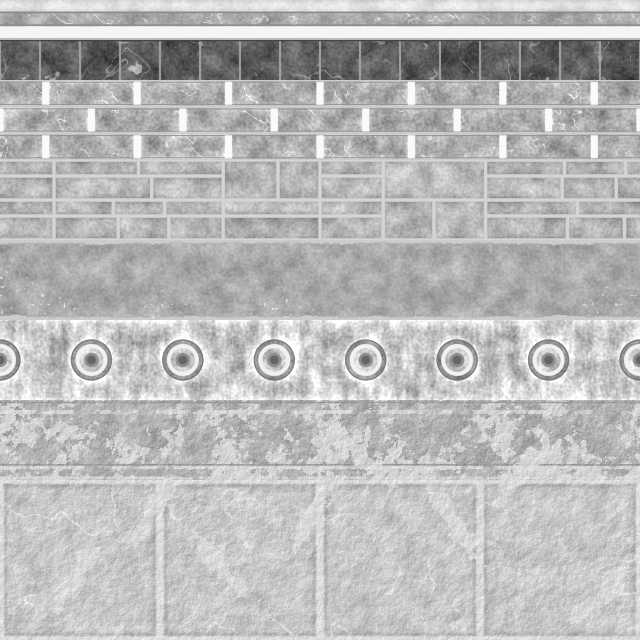
Reproduce this texture map procedurally as a Shadertoy shader.

```glsl
#define BANDS 16.0
#define BAY (BANDS / 7.0)
#define SOFT 0.02
#define DARK_STONE 0.35
#define MARBLE 0.66
#define ASHLAR 0.74
#define PLASTER 0.665
#define FRIEZE 0.75
#define PAINT 0.69
#define PANEL 0.78
#define CHALK 0.86

float hash(vec2 p) {
  vec3 q = fract(p.xyx * vec3(0.1031, 0.1030, 0.0973));
  q += dot(q, q.yzx + 33.33);
  return fract((q.x + q.y) * q.z);
}

float slope(vec2 cell, vec2 offset) {
  float a = 6.2832 * hash(cell + 37.0);
  return dot(vec2(cos(a), sin(a)), offset);
}

float noise(vec2 p) {
  vec2 c = floor(p), f = p - c, e = vec2(1, 0);
  vec2 w = f * f * f * (f * (f * 6.0 - 15.0) + 10.0);
  return mix(mix(slope(c, f), slope(c + e, f - e), w.x),
             mix(slope(c + e.yx, f - e.yx), slope(c + 1.0, f - 1.0), w.x), w.y);
}

float fbm(vec2 p) {
  float sum = 0.0, amp = 0.6;
  for (int i = 0; i < 4; i++) {
    sum += amp * noise(p);
    p = mat2(1.6, 1.2, -1.2, 1.6) * p + 17.3;
    amp *= 0.6;
  }
  return sum;
}

float stroke(float d, float w) {
  return 1.0 - smoothstep(w - SOFT, w + SOFT, abs(d));
}

// Thin broken cracks
float veins(vec2 p) {
  float n = abs(noise(p + 0.35 * noise(p * 3.0)));
  return (1.0 - smoothstep(0.0, 0.045, n)) * smoothstep(-0.05, 0.25, noise(p * 0.8 + 51.0));
}

float moulding(vec2 u, float grain) {
  float g = 0.83 + 0.07 * sin(u.y * 11.0) + 0.15 * grain;
  g = mix(g, MARBLE + 0.25 * grain + 0.2 * veins(u * 2.0), stroke(u.y - 0.47, 0.17));
  g = mix(g, 0.54, stroke(abs(u.y - 0.47) - 0.16, 0.02));
  g = mix(g, 0.96, stroke(u.y - 0.81, 0.14));
  return mix(g, 0.72, stroke(u.y - 1.0, 0.04));
}

float darkTiles(vec2 u, float grain) {
  float g = DARK_STONE + 0.08 * (hash(floor(u)) - 0.5) + 0.28 * grain;
  g += 0.22 * veins(u * 1.1) + 0.3 * smoothstep(0.32, 0.42, fbm(u * 1.3 + 8.0));
  g = mix(g, 0.64, stroke(fract(u.x + 0.5) - 0.5, 0.025));
  return mix(g, 0.27, stroke(fract(u.y), 0.03));
}

float bricks(vec2 u, float grain) {
  float y = (u.y - 2.0) * 1.5, row = floor(y);
  float x = u.x / BAY + 0.5 * mod(row + 1.0, 2.0);
  vec2 size = vec2(BAY, 0.667), q = fract(vec2(x, y)) * size;
  vec2 d = min(q, size - q);
  float glow = hash(vec2(mod(floor(x), 7.0), row + 3.0));
  float g = MARBLE + 0.35 * grain + 0.22 * veins(u * 1.8 + row * 9.0);
  float edge = max(min(d.x - 0.08, d.y - 0.03), 0.0);
  g += (0.06 + 0.22 * glow * glow) * exp(-edge * 16.0);
  g = mix(g, 0.58, stroke(d.y - 0.055, 0.014));
  g = mix(g, 0.80, stroke(d.y, 0.03));
  return mix(g, 0.98, stroke(d.x, 0.09) * smoothstep(0.02, 0.07, d.y));
}

// Cells per row in each panel; negative joins a thin and a tall row
float ashlar(vec2 u, float grain) {
  const float ends[6] = float[6](0.0, 4.23, 6.65, 8.23, 10.79, 16.0);
  const vec4 cells[5] = vec4[5](vec4(2, 2, 3, 3), vec4(-2, -2, 1, 1), vec4(1),
                                vec4(-1, -1, -2, -2), vec4(3, 3, 2, 3));
  vec2 v = vec2(mod(u.x - 1.35, BANDS), u.y - 4.0);
  int k = 0;
  for (int i = 1; i < 5; i++) if (v.x > ends[i]) k = i;
  float y = fract(v.y), lower = step(0.4, y);
  int row = int(clamp(floor(v.y) * 2.0 + lower, 0.0, 3.0));
  float n = abs(cells[k][row]), width = (ends[k + 1] - ends[k]) / n;
  bool joined = cells[k][row] < 0.0;
  float seed = float(joined ? row / 2 * 2 : row) + 7.0 * float(k);
  float t = (v.x - ends[k]) / width, left = 0.0, right = n;
  for (float i = 1.0; i < n; i++) {
    float cut = i + 0.45 * (hash(vec2(i, seed)) - 0.5);
    if (t > cut) left = cut; else right = min(right, cut);
  }
  float top = joined ? 0.0 : 0.4 * lower, bottom = joined ? 1.0 : mix(0.4, 1.0, lower);
  float d = min(min(t - left, right - t) * width, min(y - top, bottom - y));
  float g = ASHLAR + 0.05 * (hash(vec2(left * 9.0, seed)) - 0.5) + 0.28 * grain;
  g -= 0.11 * exp(-max(d - 0.04, 0.0) * 14.0);
  return mix(g, 0.83, stroke(d, 0.045));
}

float plaster(vec2 u, float grain) {
  float specks = smoothstep(0.0, 0.4, noise(u * 0.5 + 4.0) + 0.25 * (u.y - 7.0));
  specks *= smoothstep(0.38, 0.48, noise(u * 9.0));
  float rim = 1.0 - abs(u.y - 7.0) + 0.12 * grain;
  return mix(PLASTER + 0.22 * (grain + specks), 0.80, stroke(rim, 0.08));
}

float rings(vec2 u, float grain) {
  float r = length(vec2((fract(u.x / BAY + 0.5) - 0.5) * BAY, u.y - 9.0));
  float g = FRIEZE + 0.4 * grain + 0.25 * fbm(u * vec2(4.0, 0.7));
  g += 0.2 * exp(abs(u.y - 9.0) * 7.0 - 7.0) + 0.32 * exp(-max(r - 0.5, 0.0) * 9.0);
  g = mix(g, 0.58 + 0.3 * grain, stroke(r, 0.51));
  g = mix(g, 0.47, stroke(r - 0.5, 0.015));
  g = mix(g, 0.95, stroke(r, 0.40));
  g = mix(g, 0.80 + 0.4 * grain, stroke(r, 0.30));
  g = mix(g, 0.56, stroke(r, 0.18));
  return mix(g, 0.40, stroke(r, 0.11));
}

// Slanted ragged flakes, one every two units across
float flakes(vec2 u) {
  float mask = 0.0, rough = fbm(u * 2.2 + 70.0);
  for (float i = 0.0; i < 8.0; i++) {
    float a = mix(0.6, 1.2, hash(vec2(i, 2))) * (hash(vec2(i, 5)) > 0.5 ? 1.0 : -1.0);
    vec2 p = u - vec2(2.0 * i + 1.0 + hash(vec2(i, 9)), 11.0 + 4.3 * hash(vec2(i, 4)));
    p = mat2(cos(a), -sin(a), sin(a), cos(a)) * p;
    mask = max(mask, smoothstep(0.0, 0.1, 0.75 - length(p * vec2(0.7, 3.2)) + 1.2 * rough));
  }
  return mask;
}

float paint(vec2 u, float grain) {
  float y = u.y - 10.0, wear = fbm(u * 0.9 + 20.0) + 0.6 * fbm(u * 4.5) + 0.08 * y;
  float g = mix(PAINT + 0.16 * grain, 0.83, smoothstep(0.12, 0.17, wear));
  float bars = max(stroke(y - 0.3, 0.05), stroke(abs(y - 1.82) - 0.13, 0.04));
  g = mix(g, 0.84, bars * smoothstep(-0.25, 0.0, wear));
  return mix(g, 0.6, stroke(abs(y - 0.84) - 0.78, 0.02));
}

float panels(vec2 u, float grain) {
  vec2 d = abs(fract(u / 4.0 + 0.5) - 0.5) * 4.0;
  float edge = min(d.x, d.y);
  float g = PANEL + 0.14 * grain + 0.09 * veins(u * 0.7 + 3.0);
  g -= 0.1 * exp(-abs(edge - 0.15) * 22.0);
  return mix(g, CHALK, stroke(edge, 0.09));
}

float wallShade(vec2 u) {
  float grain = fbm(u * 1.7) + 0.35 * noise(u * 13.0);
  if (u.y < 1.0) return moulding(u, grain);
  if (u.y < 2.0) return darkTiles(u, grain);
  if (u.y < 4.0) return bricks(u, grain);
  if (u.y < 6.0) return ashlar(u, grain);
  if (u.y < 8.0) return plaster(u, grain);
  if (u.y < 10.0) return rings(u, grain);
  float relief = fbm(u * 4.0 + 0.04) - fbm(u * 4.0 - 0.04);
  float g = u.y < 12.0 ? paint(u, grain) : panels(u, grain);
  return mix(g, CHALK, 0.8 * flakes(u)) + 0.35 * relief;
}

void mainImage(out vec4 fragColor, in vec2 fragCoord) {
  vec2 uv = fragCoord / iResolution.xy;
  float shade = wallShade(vec2(uv.x, 1.0 - uv.y) * BANDS);
  fragColor = vec4(vec3(clamp(shade, 0.0, 1.0)), 1.0);
}
```
